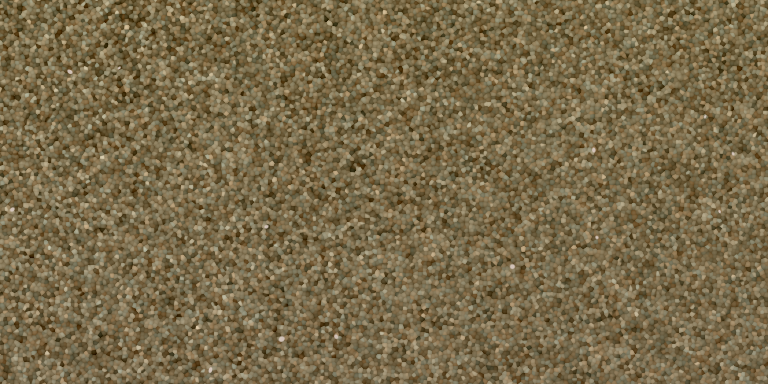
Write a WebGL 1 fragment shader that draws this texture.

```glsl
precision highp float;
uniform vec2 u_resolution;

#define GRAINS 104.0       // grains per canvas height
#define SOFTNESS 10.0      // higher gives crisper grain borders
#define SPREAD 0.62        // tone range between grains
#define GAP_SHADE 0.50     // darkness between grains
#define CLUMP_SHADE 0.24   // tone drift over groups of grains
#define TINT 0.045         // hue variation between grains
#define FLECK_CELLS 14.0   // fleck grid cells per canvas height
#define FLECK_CHANCE 0.05
#define DARK_SAND vec3(0.35, 0.285, 0.155)
#define LIGHT_SAND vec3(0.65, 0.60, 0.48)
#define FLECK_COLOR vec3(0.86, 0.80, 0.77)

vec3 hash3(vec2 p) {
  vec3 q = vec3(dot(p, vec2(127.1, 311.7)),
                dot(p, vec2(269.5, 183.3)),
                dot(p, vec2(419.2, 371.9)));
  return fract(sin(q) * 43758.5453);
}

float valueNoise(vec2 p) {
  vec2 cell = floor(p);
  vec2 f = fract(p);
  f = f * f * (3.0 - 2.0 * f);
  float low = mix(hash3(cell).x, hash3(cell + vec2(1.0, 0.0)).x, f.x);
  float high = mix(hash3(cell + vec2(0.0, 1.0)).x, hash3(cell + 1.0).x, f.x);
  return mix(low, high, f.y);
}

// Tone in x, warmth in y, softened squared distance to the grain in z
vec3 grainField(vec2 p) {
  vec2 cell = floor(p);
  vec2 sum = vec2(0.0);
  float total = 0.0;
  for (int j = -1; j <= 1; j++) {
    for (int i = -1; i <= 1; i++) {
      vec2 id = cell + vec2(float(i), float(j));
      vec3 place = hash3(id);
      vec3 look = hash3(id + 57.3);
      vec2 offset = p - id - place.xy;
      float weight = exp(-SOFTNESS * dot(offset, offset));
      float tone = SPREAD * (look.x + look.y + place.z - 1.5);
      float glint = 0.55 * pow(look.z, 28.0);
      float lit = 0.12 * dot(offset, vec2(-0.6, 0.8));
      float warmth = 2.0 * fract(look.z * 17.0) - 1.0;
      sum += weight * vec2(tone + glint + lit, warmth * abs(warmth));
      total += weight;
    }
  }
  total = max(total, 1e-4);
  return vec3(sum / total, -log(total) / SOFTNESS);
}

// Coverage of the rare pale chips
float fleckMask(vec2 uv) {
  vec2 p = uv * FLECK_CELLS;
  vec2 id = floor(p);
  vec3 place = hash3(id + 211.0);
  vec3 shape = hash3(id + 389.0);
  vec2 offset = fract(p) - mix(vec2(0.2), vec2(0.8), place.xy);
  float angle = 6.2832 * shape.x;
  float c = cos(angle);
  float s = sin(angle);
  offset = mat2(c, -s, s, c) * offset;
  offset.y *= mix(1.0, 1.8, shape.y);
  float radius = mix(0.06, 0.12, shape.z * shape.z);
  float edge = max(0.03, FLECK_CELLS / u_resolution.y);
  float inside = 1.0 - smoothstep(radius - edge, radius + edge, length(offset));
  return inside * step(place.z, FLECK_CHANCE);
}

void main() {
  vec2 uv = gl_FragCoord.xy / u_resolution.y;
  vec2 canvas = gl_FragCoord.xy / u_resolution;

  // Grains, with shaded gaps and slow drifts
  vec3 grain = grainField(uv * GRAINS);
  float clumps = 0.6 * valueNoise(uv * 34.0) + 0.4 * valueNoise(uv * 9.0 + 31.0) - 0.5;
  float contrast = 1.0 + 0.16 * (canvas.y - canvas.x);
  float tone = 0.45 + contrast * (grain.x - GAP_SHADE * (grain.z - 0.13));
  tone += CLUMP_SHADE * clumps;
  vec3 color = mix(DARK_SAND, LIGHT_SAND, tone);

  // Rusty and greenish grains
  color += TINT * grain.y * vec3(1.0, -0.1, -0.7);
  color.b -= 0.02 * (canvas.y - 0.5);

  color = mix(color, FLECK_COLOR, 0.9 * fleckMask(uv));
  gl_FragColor = vec4(clamp(color, 0.0, 1.0), 1.0);
}
```
